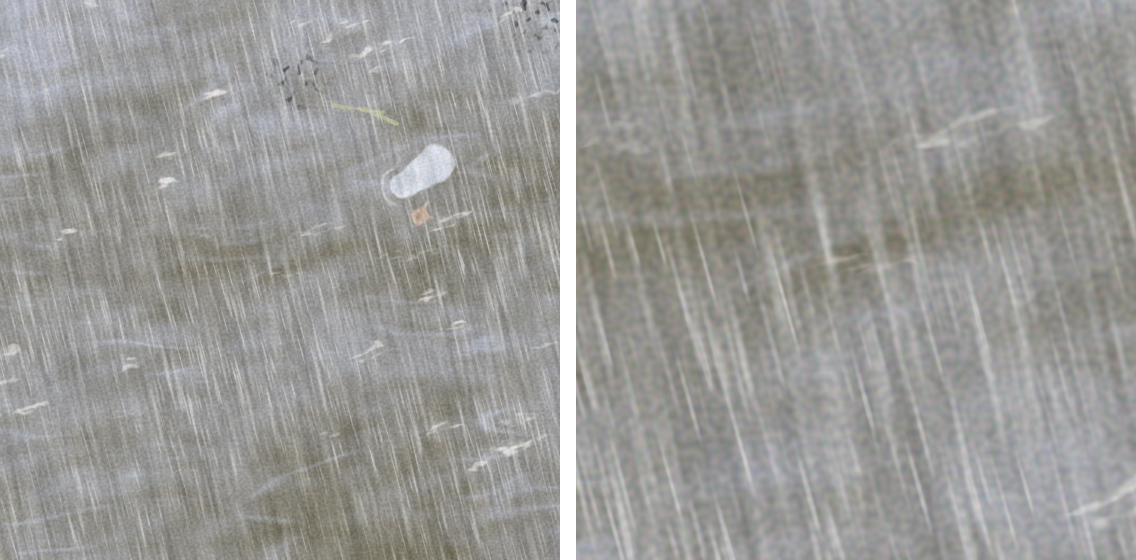
Left, the full canvas; right, a detail of the centre.
A WebGL 2 fragment shader for this texture:

```glsl
#version 300 es
precision highp float;
// Slanting rain over murky, gently rippled water with foam and a little debris.
// Water tone comes from layered gradient noise, foam from ragged arcs, and
// rain from several jittered grids of soft streaks; fine grain finishes it.

uniform vec2 u_resolution;
out vec4 fragColor;

const vec3 SILT = vec3(0.500, 0.487, 0.437);
const vec3 SKY_SHEEN = vec3(0.635, 0.642, 0.665);
const vec3 FOAM = vec3(0.93, 0.92, 0.91);
const vec3 RAIN = vec3(0.84, 0.84, 0.84);
const vec3 BAG = vec3(0.84, 0.86, 0.90);
const vec3 SCRAP = vec3(0.78, 0.68, 0.61);
const vec3 TWIG = vec3(0.74, 0.75, 0.60);
const float RAIN_TILT = 0.235;
const float RAIN_STRENGTH = 0.50;
const int RAIN_LAYERS = 5;
const int CREST_COUNT = 34;
const float GRAIN = 0.10;

vec2 hash2(vec2 p) {
    vec3 a = fract(p.xyx * vec3(0.1031, 0.1030, 0.0973));
    a += dot(a, a.yzx + 33.33);
    return fract((a.xx + a.yz) * a.zy);
}

vec2 gradientAt(vec2 cell) {
    float angle = 6.2832 * hash2(cell).x;
    return vec2(cos(angle), sin(angle));
}

float noise(vec2 p) {
    vec2 i = floor(p), f = p - i;
    vec2 s = f * f * f * (f * (f * 6.0 - 15.0) + 10.0);
    vec2 e = vec2(0.0, 1.0);
    float low = mix(dot(gradientAt(i), f), dot(gradientAt(i + e.yx), f - e.yx), s.x);
    float high = mix(dot(gradientAt(i + e), f - e), dot(gradientAt(i + 1.0), f - 1.0), s.x);
    return mix(low, high, s.y);
}

float fbm(vec2 p) {
    float sum = 0.0, gain = 1.0;
    for (int i = 0; i < 4; i++) {
        sum += gain * noise(p);
        p = p * 2.03 + 17.3;
        gain *= 0.5;
    }
    return sum;
}

vec2 turn(vec2 p, float angle) {
    float c = cos(angle), s = sin(angle);
    return vec2(c * p.x + s * p.y, c * p.y - s * p.x);
}

float segment(vec2 p, vec2 a, vec2 b) {
    vec2 d = b - a;
    return length(p - a - d * clamp(dot(p - a, d) / dot(d, d), 0.0, 1.0));
}

vec3 water(vec2 p) {
    vec2 q = turn(p, 0.16) + 0.02 * vec2(noise(p * 5.0), noise(p * 6.0 + 9.0));
    float sheen = 0.30 + 0.52 * smoothstep(0.5, 1.0, p.y);
    sheen += 0.36 * exp(-pow((p.y - 0.34 - 0.1 * (p.x - 0.5)) / 0.09, 2.0));
    sheen += 0.22 * smoothstep(0.35, 0.0, p.x) * smoothstep(0.2, 0.6, p.y);
    sheen += 0.62 * fbm(q * vec2(2.6, 4.5)) + 0.48 * fbm(q * vec2(8.0, 24.0) + 4.0);
    float ridge = 1.0 - abs(noise(q * vec2(4.0, 17.0) + 31.0)) * 9.0;
    sheen += 0.55 * max(ridge, 0.0) * smoothstep(0.0, 0.35, noise(q * vec2(5.0, 8.0)));
    return mix(SILT, SKY_SHEEN, clamp(sheen, -0.25, 1.7));
}

// Ragged arcs of foam, rising slightly to the right, denser near the top.
float foam(vec2 p) {
    float ragged = smoothstep(-0.2, 0.25, noise(turn(p, 0.3) * vec2(32.0, 105.0)));
    float wobble = 0.016 * noise(p * 24.0) + 0.008 * noise(p * 60.0);
    float total = 0.0;
    for (int i = 0; i < CREST_COUNT; i++) {
        vec2 centre = hash2(vec2(float(i), 7.0)), kind = hash2(vec2(float(i), 23.0));
        centre.y = mix(centre.y, sqrt(centre.y), 0.6);
        vec2 q = turn(p - centre, mix(0.05, 0.45, kind.y));
        float u = q.x / mix(0.022, 0.09, kind.x * kind.x);
        float v = abs(q.y + wobble + 0.005 * u * u);
        float body = max(1.0 - u * u, 0.0);
        float thick = mix(0.005, 0.014, kind.y) * body + 0.0005;
        total = max(total, smoothstep(thick, 0.25 * thick, v) * sqrt(body) * mix(0.3, 1.0, kind.y));
    }
    return total * mix(0.12, 1.0, ragged);
}

vec3 addDebris(vec3 col, vec2 p) {
    float rough = 0.006 * noise(p * 45.0);
    vec2 b = p - vec2(0.72, 0.668);
    float along = clamp(dot(b, vec2(0.83, 0.56)) / 0.07, 0.0, 1.0);
    float bag = segment(b, vec2(0.0), vec2(0.058, 0.039)) - mix(0.022, 0.033, along) + rough;
    float ripple = exp(-pow((bag - 0.016) / 0.003, 2.0)) * smoothstep(0.01, -0.03, b.x);
    col += 0.15 * ripple;
    vec3 shade = BAG + 0.12 * noise(p * 30.0);
    col = mix(col, shade, 0.92 * smoothstep(0.004, -0.004, bag));
    vec2 s = abs(turn(p - vec2(0.752, 0.615), 0.5));
    float scrap = max(s.x - 0.017, s.y - 0.013) + 2.0 * rough;
    col = mix(col, SCRAP + 0.2 * noise(p * 70.0), 0.9 * smoothstep(0.003, -0.003, scrap));
    float twig = segment(p, vec2(0.595, 0.812), vec2(0.683, 0.799));
    twig = min(twig, segment(p, vec2(0.66, 0.802), vec2(0.71, 0.779)));
    col = mix(col, TWIG, 0.8 * smoothstep(0.0045, 0.001, twig + rough));
    float flotsam = smoothstep(0.08, 0.01, length(p - vec2(0.53, 0.86)));
    flotsam += smoothstep(0.13, 0.02, length(p - vec2(0.97, 1.0)));
    return col * (1.0 - 0.5 * flotsam * smoothstep(0.12, 0.42, noise(p * 70.0)));
}

// Each grid cell holds at most one soft streak of random length and strength.
float rain(vec2 p) {
    float total = 0.0;
    for (int i = 0; i < RAIN_LAYERS; i++) {
        float layer = float(i);
        vec2 q = turn(p, RAIN_TILT + 0.018 * (layer - 2.0)) + 3.0 + layer * 0.37;
        vec2 grid = q * vec2(60.0 + 17.0 * layer, 5.0 + 1.3 * layer);
        grid.y += 13.0 * hash2(vec2(floor(grid.x), layer + 51.0)).x;
        vec2 id = floor(grid), f = fract(grid);
        vec2 place = hash2(id + layer * 71.0), look = hash2(id + layer * 37.0 + 211.0);
        float across = abs(f.x - mix(0.38, 0.62, place.x));
        float span = mix(0.35, 1.0, place.y);
        float ends = smoothstep(0.0, 0.3 * span, f.y) * smoothstep(span, 0.45 * span, f.y);
        total += smoothstep(mix(0.24, 0.38, look.y), 0.0, across) * ends * look.x * look.x;
    }
    float patches = 0.95 + 1.1 * noise(p * 4.0 + 60.0);
    return clamp(total * patches, 0.0, 1.25);
}

void main() {
    vec2 p = gl_FragCoord.xy / u_resolution;
    vec3 col = mix(water(p), FOAM, 0.9 * foam(p));
    col = addDebris(col, p);
    // Rain veil, then faint fine streaking and grain.
    col = mix(col, RAIN, RAIN_STRENGTH * rain(p));
    vec2 slant = turn(p, RAIN_TILT);
    col += 0.09 * noise(slant * vec2(110.0, 8.0)) + 0.06 * noise(slant * vec2(45.0, 5.0) + 70.0);
    vec3 speckle = vec3(noise(p * 190.0), noise(p * 190.0 + 40.0), noise(p * 190.0 + 80.0));
    col += GRAIN * mix(vec3(speckle.x), speckle, 0.35);
    fragColor = vec4(clamp(col, 0.0, 1.0), 1.0);
}
```
